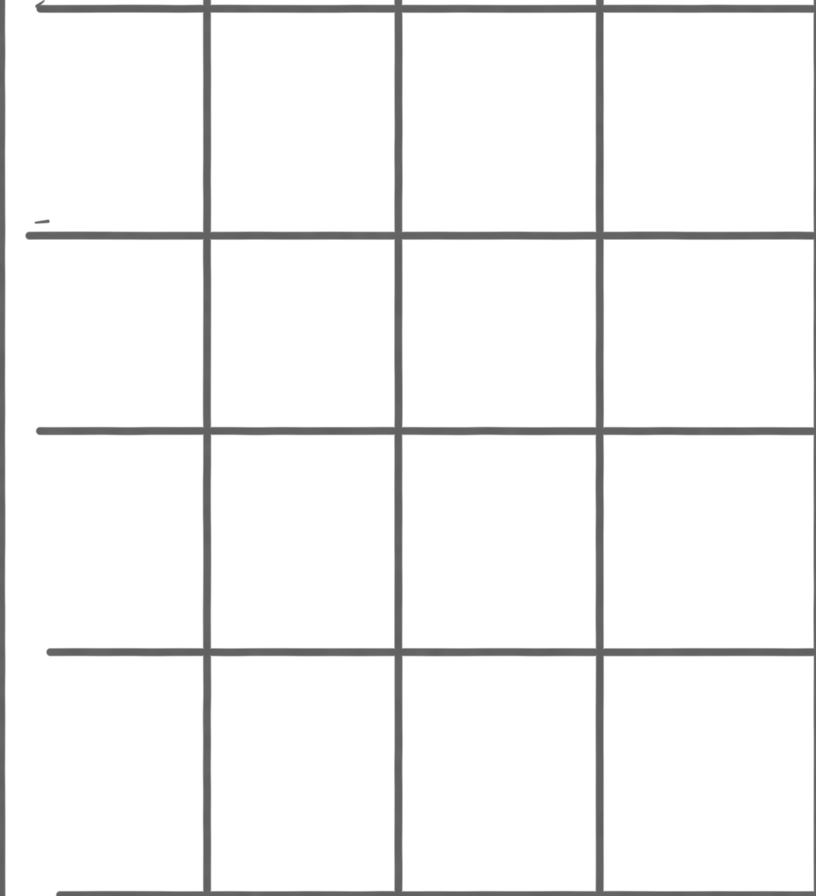
A Shadertoy shader for this pattern:

```glsl
#define PAPER vec3(1.0)
#define INK vec3(0.385, 0.388, 0.385)
#define HALF_WIDTH 0.0043
#define SOFTNESS 0.0013
#define TONE_VARIATION 0.025
#define WOBBLE 0.0002
#define LINES 5

// Hand-ruled spacing, in units of canvas height
const float columnX[LINES] = float[](0.0014, 0.2311, 0.4447, 0.6693, 0.9125);
const float rowY[LINES] = float[](0.0010, 0.2721, 0.5189, 0.7370, 0.9902);
const float rowStart[LINES] = float[](0.0670, 0.0562, 0.0447, 0.0328, 0.0450);

float hash(vec2 p) {
    return fract(sin(dot(p, vec2(127.1, 311.7))) * 43758.5453);
}

float noise(vec2 p) {
    vec2 cell = floor(p), f = fract(p);
    f = f * f * (3.0 - 2.0 * f);
    return mix(mix(hash(cell), hash(cell + vec2(1, 0)), f.x),
               mix(hash(cell + vec2(0, 1)), hash(cell + vec2(1, 1)), f.x), f.y);
}

// Round-ended stroke whose half width runs from ra to rb
float stroke(vec2 p, vec2 a, vec2 b, float ra, float rb) {
    vec2 ap = p - a, ab = b - a;
    float t = clamp(dot(ap, ab) / dot(ab, ab), 0.0, 1.0);
    return length(ap - ab * t) - mix(ra, rb, t);
}

float coverage(float d) {
    float blur = max(SOFTNESS, 0.6 / iResolution.y);
    return 1.0 - smoothstep(-blur, blur, d);
}

void mainImage(out vec4 fragColor, in vec2 fragCoord) {
    vec2 p = fragCoord / iResolution.y;
    float right = iResolution.x / iResolution.y + 0.05;
    vec2 drift = WOBBLE * (vec2(noise(p * 35.0), noise(p * 35.0 + 19.0)) * 2.0 - 1.0);
    vec2 q = p + drift;

    // Full-height columns and rows with rounded left ends
    float d = 1.0;
    for (int i = 0; i < LINES; i++) {
        d = min(d, abs(q.x - columnX[i]) - HALF_WIDTH);
        d = min(d, stroke(q, vec2(rowStart[i], rowY[i]), vec2(right, rowY[i]),
                          HALF_WIDTH, HALF_WIDTH));
    }

    // Stray pen flicks: hook on the top row, dash above the next
    d = min(d, stroke(p, vec2(0.0415, 0.9930), vec2(0.0490, 0.9990), 0.0020, 0.0008));
    d = min(d, stroke(p, vec2(0.0400, 0.7515), vec2(0.0535, 0.7530), 0.0011, 0.0018));

    // Faint uneven tone along the ink
    float tone = TONE_VARIATION * (noise(p * 70.0) - 0.5);
    fragColor = vec4(mix(PAPER, INK + tone, coverage(d)), 1.0);
}
```
